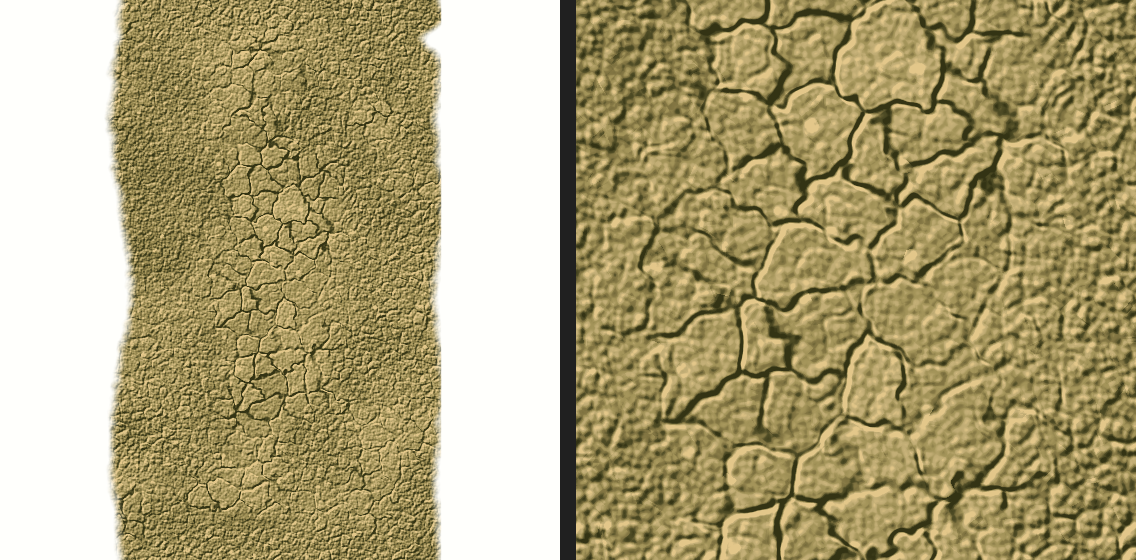
Left: the whole. Right: its middle third, enlarged.
Write a three.js fragment shader that draws this texture.

```glsl
// Vertical strip of dry, cracked, crumbly earth with feathered edges on white.
#define PLATES 24.0
#define CLODS 56.0
#define GRIT 112.0
#define SAND 210.0
#define RELIEF 1.15
#define LIGHT_STEP 0.0032
#define CRACK_DEPTH 0.42
#define BASE_TONE 0.36
#define FEATHER 0.012
#define RIGHT_LIMIT 0.788
#define TAU 6.2831853

varying vec2 vUv;

vec2 hash2(vec2 c) {
  vec3 q = fract(c.xyx * vec3(0.1031, 0.1030, 0.0973));
  q += dot(q, q.yzx + 33.33);
  return fract((q.xx + q.yz) * q.zy);
}

// Value noise that wraps after n cells.
float noise(vec2 p, float n) {
  p *= n;
  vec2 i = floor(p), f = fract(p);
  f = f * f * (3.0 - 2.0 * f);
  float a = hash2(mod(i, n) + n).x;
  float b = hash2(mod(i + vec2(1.0, 0.0), n) + n).x;
  float c = hash2(mod(i + vec2(0.0, 1.0), n) + n).x;
  float d = hash2(mod(i + 1.0, n) + n).x;
  return mix(mix(a, b, f.x), mix(c, d, f.x), f.y);
}

// Wrapping cellular noise: nearest distance, gap to the second, cell id.
vec3 cells(vec2 p, float n) {
  p *= n;
  vec2 i = floor(p), f = fract(p);
  float near = 8.0, second = 8.0, id = 0.0;
  for (int y = -1; y <= 1; y++) {
    for (int x = -1; x <= 1; x++) {
      vec2 o = vec2(float(x), float(y));
      vec2 h = hash2(mod(i + o, n) + n);
      float d = length(o + h - f);
      if (d < near) {
        second = near;
        near = d;
        id = fract(h.x * 7.13 + h.y * 3.71);
      } else {
        second = min(second, d);
      }
    }
  }
  return vec3(near, second - near, id);
}

float bump(float d, float width) {
  return exp(-d * d / (width * width));
}

// Fine dust on the upper left.
float dustiness(vec2 p) {
  return bump(p.x - 0.29, 0.085) * (0.5 + 0.5 * cos(TAU * (p.y - 0.69)));
}

// Broken crust: a wandering central ridge and scattered patches.
float crustiness(vec2 p) {
  float ridge = 0.45 + 0.033 * cos(TAU * (p.y - 0.47));
  float along = smoothstep(-0.9, 0.1, cos(TAU * (p.y - 0.47)));
  float patches = smoothstep(0.42, 0.8, noise(p, 9.0) * 0.7 + noise(p, 21.0) * 0.3);
  float band = bump(p.x - ridge, 0.075) * along;
  return clamp(band * 1.15 + 0.75 * patches * (1.0 - dustiness(p)), 0.0, 1.0);
}

// Height of the ground, and darkness of the open cracks.
vec2 soil(vec2 p) {
  vec2 warp = vec2(noise(p, 45.0), noise(p + 0.37, 45.0)) - 0.5;
  warp += 0.5 * (vec2(noise(p, 118.0), noise(p + 0.61, 118.0)) - 0.5);
  vec2 q = p + 0.016 * warp;
  float crust = crustiness(p), dust = dustiness(p);
  vec3 plate = cells(q, PLATES), clod = cells(p + 0.008 * warp, CLODS);
  vec3 grit = cells(p + 0.003 * warp, GRIT), sand = cells(p, SAND);
  float h = 0.75 * crust * smoothstep(0.0, 0.16, plate.y) * (0.35 + 0.65 * plate.z);
  h += mix(0.48, 0.3, crust) * (1.0 - 0.65 * dust) * smoothstep(0.0, 0.34, clod.y) * (0.2 + 0.8 * clod.z);
  h += mix(0.42, 0.2, crust) * (1.0 - smoothstep(0.05, 0.8, grit.x)) * (0.3 + 0.7 * grit.z);
  h += mix(0.28, 0.18, crust) * (1.0 - smoothstep(0.0, 0.9, sand.x));
  float open = smoothstep(0.3, 0.65, noise(p + 0.19, 17.0));
  return vec2(h, crust * open * (1.0 - smoothstep(0.02, 0.13, plate.y)));
}

vec3 earthColor(float t) {
  vec3 c = mix(vec3(0.20, 0.20, 0.08), vec3(0.30, 0.29, 0.14), smoothstep(-0.1, 0.12, t));
  c = mix(c, vec3(0.51, 0.46, 0.26), smoothstep(0.12, 0.36, t));
  c = mix(c, vec3(0.64, 0.58, 0.35), smoothstep(0.36, 0.54, t));
  c = mix(c, vec3(0.76, 0.68, 0.46), smoothstep(0.54, 0.74, t));
  return mix(c, vec3(0.89, 0.78, 0.54), smoothstep(0.74, 0.95, t));
}

// Coverage of the strip between its uneven sides.
float stripMask(vec2 p) {
  float ragged = 0.010 * (noise(p, 32.0) - 0.5) + 0.006 * (noise(p, 90.0) - 0.5);
  float left = 0.212 + 0.012 * cos(2.0 * TAU * p.y) - 0.009 * cos(TAU * p.y);
  float notch = 0.03 * bump(fract(p.y + 0.57) - 0.5, 0.022);
  float right = 0.785 - notch - 0.006 * (1.0 - cos(TAU * (3.0 * p.y + 0.1)));
  float m = smoothstep(-FEATHER, FEATHER, p.x - left + ragged);
  m *= smoothstep(-FEATHER, FEATHER, right - p.x + ragged + 0.004);
  return m * (1.0 - smoothstep(RIGHT_LIMIT - 0.001, RIGHT_LIMIT + 0.001, p.x));
}

void main() {
  // Light falls from the upper left.
  vec2 toLight = LIGHT_STEP * vec2(-0.64, 0.77);
  vec2 here = soil(vUv);
  float tone = BASE_TONE + RELIEF * (here.x - soil(vUv + toLight).x);
  tone += 0.22 * here.x + 0.07 * crustiness(vUv) - 0.02 * dustiness(vUv);
  tone += 0.16 * (noise(vUv, 13.0) - 0.5) - CRACK_DEPTH * here.y;
  // Sparse pale stones.
  vec3 stone = cells(vUv + 0.43, 75.0);
  tone += 0.4 * step(0.975, stone.z) * (1.0 - smoothstep(0.2, 0.4, stone.x));
  vec3 color = mix(vec3(1.0, 1.0, 0.99), earthColor(tone), stripMask(vUv));
  gl_FragColor = vec4(color, 1.0);
}
```
